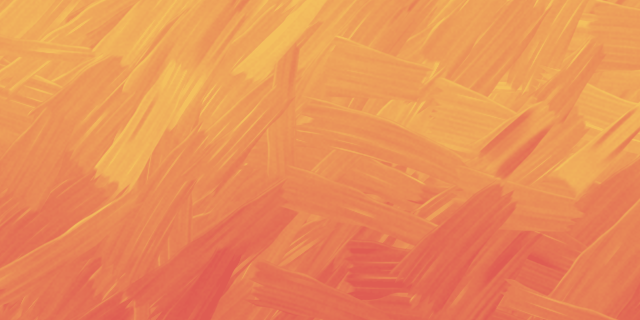
Write a Shadertoy shader that draws this texture.

```glsl
// Thick brush strokes fading from amber at the top to coral at the bottom.
// Curved strokes are laid over each other in a loop; stretched noise makes
// the bristle marks, frayed ends and streaks of red and yellow paint.

float hash(vec2 p) {
    return fract(sin(dot(p, vec2(127.1, 311.7))) * 43758.5453);
}

float noise(vec2 p) {
    vec2 i = floor(p), f = fract(p);
    f = f * f * (3.0 - 2.0 * f);
    return mix(mix(hash(i), hash(i + vec2(1, 0)), f.x),
               mix(hash(i + vec2(0, 1)), hash(i + vec2(1, 1)), f.x), f.y);
}

// Tone of the blend: 0 is coral, 1 is amber
float baseTone(vec2 p) {
    float drift = noise(p * 2.5 + 4.0) - 0.5;
    float patches = noise(p * 6.0 + 31.0) - 0.5;
    return mix(0.1, 0.9, smoothstep(0.08, 0.76, p.y + 0.22 * drift)) + 0.2 * patches;
}

// Change of tone left by the bristles; q is (along, across) the stroke
float bristles(vec2 q, float seed, float load) {
    float fine = noise(vec2(q.x * 7.0, q.y * 125.0) + seed);
    float wide = noise(vec2(q.x * 3.0, q.y * 50.0) + seed + 9.0);
    float patches = noise(q * vec2(5.0, 13.0) + seed + 23.0);
    float red = smoothstep(0.52, 0.85, wide) * smoothstep(0.45, 0.8, patches);
    float yellow = smoothstep(0.65, 0.92, fine) * smoothstep(0.6, 0.25, patches);
    return 0.22 * (fine - 0.5) + 0.22 * (wide - 0.5)
         - 0.75 * load * load * red + 0.36 * yellow;
}

vec2 turn(vec2 p, float angle) {
    float c = cos(angle), s = sin(angle);
    return vec2(c * p.x + s * p.y, c * p.y - s * p.x);
}

void mainImage(out vec4 fragColor, in vec2 fragCoord) {
    vec2 p = fragCoord / iResolution.y;
    float aspect = iResolution.x / iResolution.y;
    float soft = max(0.003, 0.9 / iResolution.y);

    // Underpainting
    float ground = baseTone(p);
    float tone = ground + bristles(turn(p, 0.85), 3.0, 0.8);

    // Strokes on a shuffled, jittered grid of 12 by 7; later ones are smaller
    for (int i = 0; i < 84; i++) {
        float id = float(i);
        float cell = mod(id * 37.0, 84.0);
        vec2 jitter = vec2(hash(vec2(id, 1.3)), hash(vec2(id, 2.7)));
        vec2 center = (vec2(mod(cell, 12.0), floor(cell / 12.0)) + jitter)
                    / vec2(12.0, 7.0) * vec2(aspect, 1.0);

        // Mostly rising diagonals, with more crossing strokes to the lower right
        float wobble = hash(vec2(id, 4.1)) - 0.5;
        float crossing = mix(0.06, 0.5, smoothstep(0.3, 1.2, center.x - 0.3 * center.y));
        float angle = 0.82 + 0.45 * wobble;
        if (hash(vec2(id, 5.9)) < crossing) angle = -0.2 + 0.45 * wobble;
        if (hash(vec2(id, 6.3)) < 0.03) angle = 1.5 + 0.4 * wobble;

        vec2 q = turn(p - center, angle);
        q.y += (hash(vec2(id, 7.7)) - 0.35) * 0.6 * q.x * q.x;
        float size = mix(1.1, 0.7, id / 84.0);
        float halfLength = size * mix(0.17, 0.42, hash(vec2(id, 8.2)));
        float halfWidth = size * mix(0.03, 0.13, hash(vec2(id, 9.4)));
        halfWidth *= 1.0 - 0.3 * q.x / halfLength;
        if (abs(q.x) > halfLength * 1.3 || abs(q.y) > halfWidth + 0.02) continue;

        // Frayed ends and slightly uneven sides
        float seed = id * 7.31;
        float fray = noise(vec2(q.x * 3.0, q.y * 90.0) + seed) - 0.5;
        float side = halfWidth - abs(q.y) + 0.014 * (noise(vec2(q.x * 14.0, seed)) - 0.5);
        float end = halfLength * (1.0 + 0.25 * fray) - abs(q.x);
        float mask = smoothstep(-soft, soft, side) * smoothstep(-0.006, 0.014, end);

        // Paint colour, bristle marks, a raised yellow rim and a red far side
        float load = hash(vec2(id, 11.6));
        float paint = mix(ground, baseTone(center), 0.6)
                    + 0.5 * (hash(vec2(id, 12.8)) - 0.48)
                    + bristles(q, seed, load);
        float rim = exp(-pow((side - 0.004) / 0.004, 2.0)) * step(0.0, q.y);
        paint += 0.5 * rim * noise(vec2(q.x * 9.0, seed + 5.0));
        float shade = smoothstep(0.4, 1.0, -q.y / halfWidth);
        paint -= 0.35 * load * shade * noise(vec2(q.x * 6.0, q.y * 80.0) + seed);
        tone = mix(tone, paint, mask * 0.95);
    }

    // Canvas grain and colour
    tone += 0.1 * (noise(p * 150.0) - 0.5);
    tone = clamp(tone, -0.25, 1.3);
    vec3 coral = vec3(0.888, 0.425, 0.33);
    vec3 amber = vec3(0.94, 0.675, 0.36);
    fragColor = vec4(mix(coral, amber, tone), 1.0);
}
```
